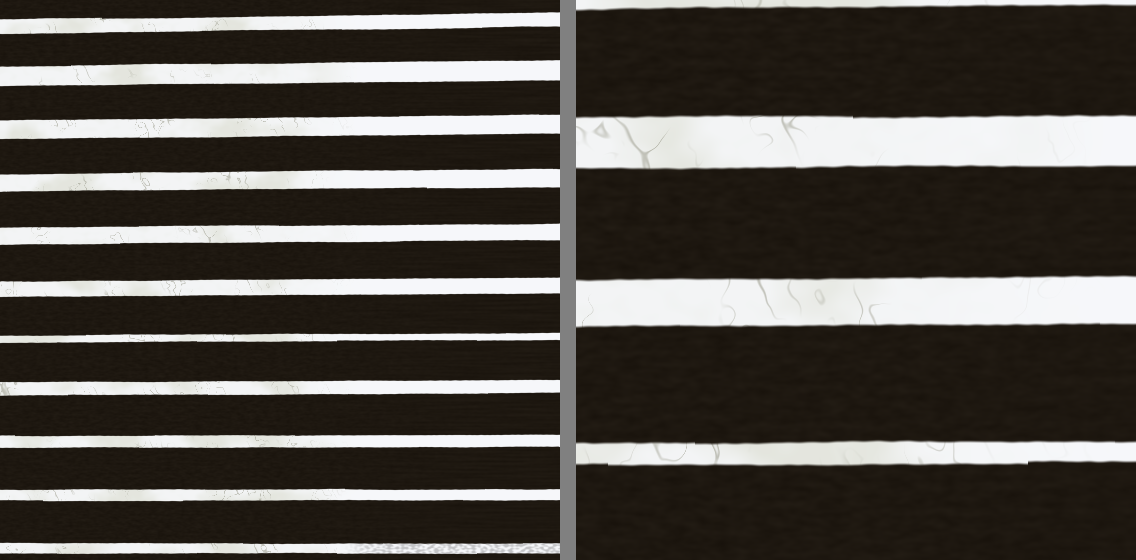
Left, the full canvas; right, a detail of the centre.
This pattern is drawn by a WebGL 2 fragment shader. Its source:

```glsl
#version 300 es
precision highp float;
// Eleven worn white stripes, fanning gently across dark brown grained slats.

uniform vec2 u_resolution;
out vec4 fragColor;

const int STRIPES = 11;
const float FIRST_TOP = 0.0352;   // left end of the first stripe, from the top
const float PITCH = 0.0961;
const float WIDEST = 0.0378;
const float TAPER = 0.0020;       // width lost with each stripe
const float TILT = 0.0128;        // rise of the first stripe across the canvas

const vec3 DARK = vec3(0.115, 0.091, 0.062);
const vec3 WHITE = vec3(0.965, 0.970, 0.980);
const vec3 CREAM = vec3(0.885, 0.892, 0.858);
const vec3 CRACK = vec3(0.60, 0.60, 0.54);

float hash(vec2 p) {
  vec3 q = fract(vec3(p.xyx) * 0.1031);
  q += dot(q, q.yzx + 33.33);
  return fract((q.x + q.y) * q.z);
}

vec2 gradientAt(vec2 cell) {
  float angle = 6.2832 * hash(cell);
  return vec2(cos(angle), sin(angle));
}

// Gradient noise, roughly -0.7 to 0.7
float noise(vec2 p) {
  vec2 i = floor(p), f = p - i;
  vec2 u = f * f * f * (f * (f * 6.0 - 15.0) + 10.0);
  vec2 e = vec2(0.0, 1.0);
  float a = dot(gradientAt(i), f);
  float b = dot(gradientAt(i + e.yx), f - e.yx);
  float c = dot(gradientAt(i + e.xy), f - e.xy);
  float d = dot(gradientAt(i + e.yy), f - e.yy);
  return mix(mix(a, b, u.x), mix(c, d, u.x), u.y);
}

// Small waver, fine tooth and stepped notches along one edge
float edgeOffset(float x, float seed) {
  float waver = 0.0014 * noise(vec2(x * 9.0, seed * 7.3 + 0.5));
  float tooth = 0.0006 * noise(vec2(x * 110.0, seed * 3.7 + 0.3));
  float notch = 0.0016 * (hash(vec2(floor(x * 4.0 + hash(vec2(seed, 5.0))), seed)) - 0.5);
  return waver + tooth + notch;
}

// Coverage of a band between two edges
float band(float y, float top, float bottom, float soft) {
  return smoothstep(-soft, soft, y - top) * smoothstep(-soft, soft, bottom - y);
}

// x: coverage of all stripes, y: coverage of the last one
vec2 stripeMask(vec2 p, float soft) {
  vec2 mask = vec2(0.0);
  float top = FIRST_TOP;
  for (int i = 0; i < STRIPES; i++) {
    float k = float(i);
    // Two stripes are pinched, which also pulls the next ones closer
    float pinch = (i == 0 || i == 6) ? 0.0128 : 0.0;
    float width = WIDEST - TAPER * k - pinch;
    float start = top - TILT * p.x * (1.0 - k / float(STRIPES - 1));
    float cover = band(p.y, start + edgeOffset(p.x, k),
                       start + width + edgeOffset(p.x, k + 40.0), soft);
    mask = vec2(max(mask.x, cover), i == STRIPES - 1 ? cover : 0.0);
    top += PITCH - pinch;
  }
  return mask;
}

// Embossed grain on the left turning into long streaks on the right
vec3 slatColor(vec2 p) {
  float emboss = noise(p * vec2(75.0, 190.0)) + 0.6 * noise(p * vec2(170.0, 340.0) + 9.0);
  float streak = noise(p * vec2(9.0, 230.0) + 31.0);
  float grain = mix(emboss, streak, 0.25 + 0.5 * smoothstep(0.45, 0.9, p.x));
  return DARK + 0.030 * grain * vec3(1.0, 0.95, 0.85);
}

// Cream patches and hairline cracks, fading out to clean paint
vec3 paintColor(vec2 p, float lastStripe) {
  float worn = 1.0 - smoothstep(0.48, 0.66, p.x);
  float stain = smoothstep(-0.15, 0.4, noise(p * vec2(11.0, 16.0) + 4.0));
  stain = clamp(stain + 0.3 * noise(p * vec2(60.0, 80.0)), 0.0, 1.0);
  vec3 color = mix(WHITE, CREAM, worn * (0.15 + 0.75 * stain));

  vec2 q = p * vec2(52.0, 24.0) + 0.7 * noise(p * 70.0);
  float hairline = 1.0 - smoothstep(0.0, 0.055, abs(noise(q)));
  float patches = smoothstep(0.0, 0.35, noise(p * vec2(17.0, 21.0) + 60.0));
  color = mix(color, CRACK, 0.55 * worn * hairline * patches);

  // Grey scuffing on the right end of the last stripe
  float scuff = lastStripe * smoothstep(0.6, 0.68, p.x);
  float speck = smoothstep(-0.35, 0.4, noise(p * vec2(120.0, 210.0)));
  return mix(color, vec3(0.70, 0.70, 0.71), 0.75 * scuff * speck);
}

void main() {
  vec2 p = gl_FragCoord.xy / u_resolution;
  p.y = 1.0 - p.y;                // measure downward from the top
  float soft = max(0.0011, 0.7 / u_resolution.y);
  vec2 mask = stripeMask(p, soft);
  vec3 color = mix(slatColor(p), paintColor(p, mask.y), mask.x);
  fragColor = vec4(color, 1.0);
}
```
